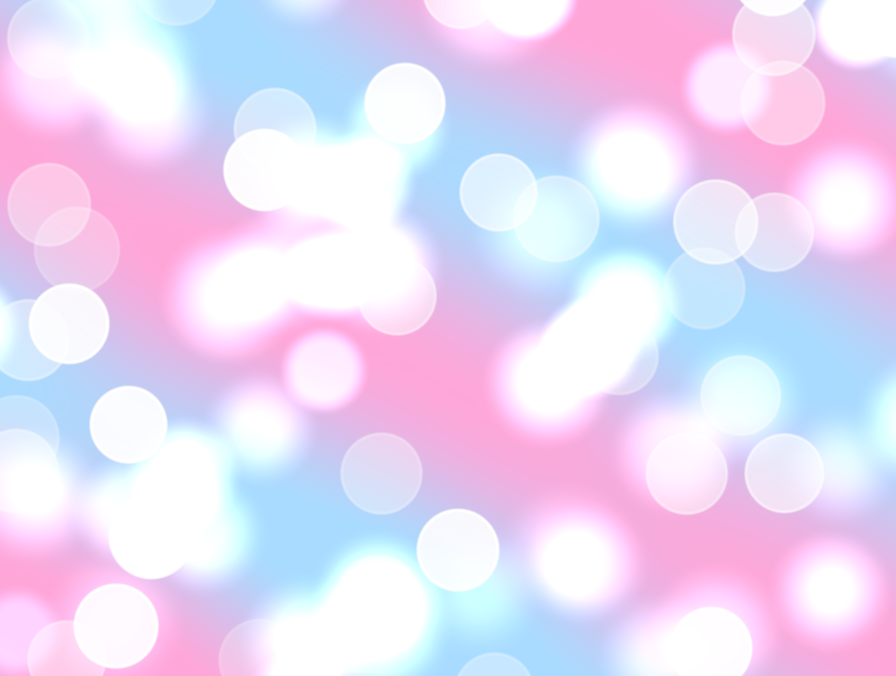
A Shadertoy shader for this background:

```glsl
// Pastel bokeh: diagonal pools of pink and blue, bent by gradient noise,
// under additive out-of-focus glows and crisp translucent white discs.
// Lengths are in canvas heights.

const vec3 PINK = vec3(1.0, 0.65, 0.85);
const vec3 BLUE = vec3(0.66, 0.86, 1.0);
const vec2 BAND_NORMAL = vec2(0.51, 0.86);
const float BAND_OFFSET = 0.99;
const float BAND_PERIOD = 0.6;
const float NOISE_SCALE = 2.3;
const float NOISE_AMOUNT = 0.65;

const int GLOW_COUNT = 46;
const int DISC_COUNT = 36;
const float DISC_RADIUS = 0.061;
const float MARGIN = 0.06;      // scatter area reaches past the canvas
const float JITTER = 0.24;
const float DISC_EDGE = 0.0022;
const float RIM_WIDTH = 0.006;
const float RIM_GAIN = 0.28;
const float OPAQUE_SHARE = 0.42;
const float TAU = 6.28319;

// Integer hash to three values in 0..1
vec3 hash3(ivec3 cell) {
    uvec3 v = uvec3(cell) * 1664525u + 1013904223u;
    v.x += v.y * v.z; v.y += v.z * v.x; v.z += v.x * v.y;
    v ^= v >> 16u;
    v.x += v.y * v.z; v.y += v.z * v.x; v.z += v.x * v.y;
    return vec3(v & 0xffffu) / 65535.0;
}

float cornerSlope(ivec2 cell, vec2 offset) {
    float angle = TAU * hash3(ivec3(cell, 7)).x;
    return dot(vec2(cos(angle), sin(angle)), offset);
}

float gradientNoise(vec2 p) {
    ivec2 c = ivec2(floor(p));
    vec2 f = fract(p);
    vec2 u = f * f * f * (f * (f * 6.0 - 15.0) + 10.0);
    float low = mix(cornerSlope(c, f),
                    cornerSlope(c + ivec2(1, 0), f - vec2(1, 0)), u.x);
    float high = mix(cornerSlope(c + ivec2(0, 1), f - vec2(0, 1)),
                     cornerSlope(c + ivec2(1, 1), f - vec2(1, 1)), u.x);
    return mix(low, high, u.y);
}

vec3 backdrop(vec2 p) {
    float wave = cos(TAU * (dot(p, BAND_NORMAL) - BAND_OFFSET) / BAND_PERIOD);
    wave += NOISE_AMOUNT * gradientNoise(p * NOISE_SCALE);
    return mix(PINK, BLUE, clamp(0.5 + 0.5 * wave, 0.0, 1.0));
}

// Jittered low-discrepancy points over the canvas and its margin
vec2 scatter(int i, int layer, float aspect) {
    vec2 jitter = JITTER * (hash3(ivec3(i, layer, 1)).xy - 0.5);
    vec2 q = fract(float(i) * vec2(0.7549, 0.5698) + float(layer) * 0.37 + jitter);
    return q * (vec2(aspect, 1.0) + 2.0 * MARGIN) - MARGIN;
}

float discMask(float d, float radius, float edge) {
    return 1.0 - smoothstep(radius - edge, radius + edge, d);
}

void mainImage(out vec4 fragColor, in vec2 fragCoord) {
    vec2 p = fragCoord / iResolution.y;
    float aspect = iResolution.x / iResolution.y;
    float edge = max(DISC_EDGE, 0.8 / iResolution.y);
    vec3 color = backdrop(p);

    // Blurred glows add light, so their fringes turn magenta or cyan
    for (int i = 0; i < GLOW_COUNT; i++) {
        vec3 h = hash3(ivec3(i, 1, 2));
        float blur = mix(0.010, 0.055, h.x);
        float radius = DISC_RADIUS * mix(0.88, 1.08, h.y);
        float light = mix(0.12, 0.46, h.z);
        float d = distance(p, scatter(i, 1, aspect));
        color += light * discMask(d, radius, blur);
    }
    color = min(color, 1.0);

    // Crisp discs: some nearly opaque, others veils with a brighter rim
    for (int i = 0; i < DISC_COUNT; i++) {
        vec3 h = hash3(ivec3(i, 2, 3));
        float radius = DISC_RADIUS * mix(0.94, 1.05, h.x);
        float d = distance(p, scatter(i, 2, aspect));
        float opacity = h.y < OPAQUE_SHARE ? mix(0.88, 1.0, h.z) : mix(0.25, 0.62, h.z);
        float rim = smoothstep(radius - RIM_WIDTH, radius - edge, d);
        opacity = min(opacity * (1.0 + RIM_GAIN * rim), 1.0);
        color = mix(color, vec3(1.0), opacity * discMask(d, radius, edge));
    }

    fragColor = vec4(color, 1.0);
}
```
